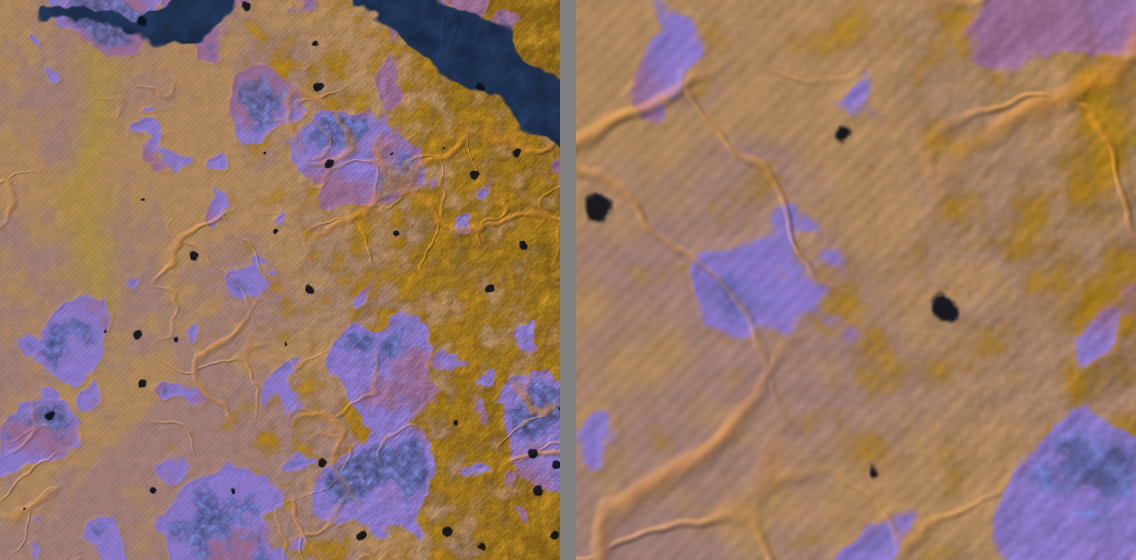
Left, the full canvas; right, a detail of the centre.
Write a WebGL 2 fragment shader that draws this texture.

```glsl
#version 300 es
precision highp float;

uniform vec2 u_resolution;
out vec4 fragColor;

const vec3 PEACH = vec3(0.67, 0.52, 0.36);
const vec3 GREY_MAUVE = vec3(0.61, 0.48, 0.45);
const vec3 OCHRE = vec3(0.57, 0.42, 0.11);
const vec3 YELLOW = vec3(0.66, 0.55, 0.24);
const vec3 ORANGE = vec3(0.74, 0.48, 0.19);
const vec3 LILAC = vec3(0.53, 0.46, 0.79);
const vec3 MAUVE = vec3(0.58, 0.41, 0.57);
const vec3 SLATE = vec3(0.32, 0.37, 0.61);
const vec3 NAVY = vec3(0.12, 0.19, 0.31);
const vec3 BLACK = vec3(0.05, 0.06, 0.10);
const float THREADS = 96.0;
const float RELIEF = 1.0;
const float LIGHT_STEP = 0.003;
const float EDGE = 0.004;
const float TAU = 6.2832;

vec2 hash2(vec2 cell) {
    uvec2 q = uvec2(ivec2(cell) + 4096) * 1664525u + 1013904223u;
    for (int i = 0; i < 2; i++) {
        q.x += q.y * 1664525u;
        q.y += q.x * 1664525u;
        q ^= q >> 16u;
    }
    return vec2(q & 65535u) / 65535.0;
}

float cornerSlope(vec2 cell, vec2 offset) {
    float angle = TAU * hash2(cell).x;
    return dot(vec2(cos(angle), sin(angle)), offset);
}

float gradientNoise(vec2 p) {
    vec2 i = floor(p), f = p - i;
    vec2 w = f * f * f * (f * (f * 6.0 - 15.0) + 10.0);
    vec2 x = vec2(1.0, 0.0), y = vec2(0.0, 1.0);
    return 1.4 * mix(mix(cornerSlope(i, f), cornerSlope(i + x, f - x), w.x),
                     mix(cornerSlope(i + y, f - y), cornerSlope(i + 1.0, f - 1.0), w.x), w.y);
}

float fbm(vec2 p) {
    float sum = 0.0, amplitude = 0.6;
    for (int i = 0; i < 4; i++) {
        sum += amplitude * gradientNoise(p);
        p = mat2(1.6, 1.2, -1.2, 1.6) * p + 7.3;
        amplitude *= 0.5;
    }
    return sum;
}

vec2 warp(vec2 p, float frequency) {
    return vec2(fbm(p * frequency + 31.0), fbm(p * frequency + 67.0));
}

// Distance to randomly kept discs, one per jittered cell
float scatter(vec2 p, float size, float share, vec2 radii, float seed) {
    vec2 home = floor(p / size);
    float d = size;
    for (int k = 0; k < 9; k++) {
        vec2 cell = home + vec2(k % 3, k / 3) - 1.0;
        vec2 pick = hash2(cell + seed);
        vec2 centre = (cell + 0.15 + 0.7 * hash2(cell + seed + 211.0)) * size;
        float disc = length(p - centre) - mix(radii.x, radii.y, pick.y);
        if (pick.x < share) d = min(d, disc);
    }
    return d;
}

float lilacPatches(vec2 p) {
    vec2 q = p + 0.085 * warp(p, 7.0);
    float large = scatter(q, 0.29, 0.72, vec2(0.06, 0.125), 13.0);
    float small = scatter(q, 0.11, 0.45, vec2(0.008, 0.034), 59.0);
    return min(large, small);
}

float segment(vec2 p, vec2 a, vec2 b, float radius) {
    vec2 ab = b - a;
    return length(p - a - ab * clamp(dot(p - a, ab) / dot(ab, ab), 0.0, 1.0)) - radius;
}

// Dark strokes across the top
float navyStrokes(vec2 p) {
    vec2 q = p + 0.055 * warp(p, 8.0);
    float d = segment(q, vec2(0.68, 1.02), vec2(1.02, 0.79), 0.055);
    d = min(d, segment(q, vec2(0.29, 0.94), vec2(0.42, 1.03), 0.042));
    return min(d, segment(q, vec2(0.08, 0.985), vec2(0.29, 0.91), 0.013));
}

// Folded skin of paint along noise contours
float wrinkles(vec2 p) {
    vec2 q = p + 0.05 * warp(p, 6.0);
    float fold = 1.0 - smoothstep(0.0, 0.065, abs(gradientNoise(q * 5.0 + 3.0)));
    float strand = 1.0 - smoothstep(0.0, 0.06, abs(gradientNoise(q * 9.0 + 41.0)));
    float area = smoothstep(0.0, 0.3, gradientNoise(p * 4.0 + 17.0) + 0.22 * p.x - 0.04);
    return max(fold, 0.7 * strand) * area;
}

float height(vec2 p) {
    float weave = sin(p.x * TAU * THREADS) * sin(p.y * TAU * THREADS);
    float grit = fbm(p * 34.0) * mix(0.12, 0.6, smoothstep(0.3, 0.95, p.x));
    float rim = smoothstep(0.012, 0.0, abs(lilacPatches(p)));
    return grit + 0.025 * weave + 0.35 * wrinkles(p) + 0.1 * rim;
}

void main() {
    vec2 p = gl_FragCoord.xy / u_resolution;
    float broad = fbm(p * 3.5 + 5.0), mottle = fbm(p * 21.0), grain = fbm(p * 60.0);

    // Ground coat
    vec3 color = mix(PEACH, GREY_MAUVE, smoothstep(-0.2, 0.2, broad + 0.4 * mottle + 0.4 * (0.6 - p.y)));
    float streak = exp(-pow((p.x - 0.16 - 0.1 * broad) / 0.045, 2.0)) * smoothstep(0.2, 0.5, p.y);
    color = mix(color, YELLOW, 0.65 * streak);
    float ochre = smoothstep(0.5, 0.88, p.x + 0.3 * broad + 0.55 * mottle);
    color = mix(color, OCHRE * (1.0 + 0.35 * mottle), ochre);

    // Lilac patches with slate stains
    float patchDist = lilacPatches(p);
    float tone = fbm(p * 6.0 + 23.0) + 0.45 * (0.62 - p.y) + 0.15 * (0.5 - p.x);
    vec3 lilac = mix(MAUVE, LILAC, smoothstep(-0.2, 0.12, tone));
    float depth = smoothstep(0.004, 0.03, -patchDist);
    float stain = depth * smoothstep(0.02, 0.22, fbm(p * 9.0 + 91.0) + 0.3 * grain);
    lilac = mix(lilac, SLATE * (1.0 + 0.6 * grain), 0.8 * stain);
    color = mix(color, lilac, 0.94 * smoothstep(EDGE, -EDGE, patchDist + 0.008 * grain));

    // Raised folds
    color = mix(color, ORANGE, 0.65 * wrinkles(p) * mix(0.45, 1.0, p.x));

    // Navy strokes and specks
    float navy = smoothstep(EDGE, -EDGE, navyStrokes(p));
    color = mix(color, NAVY * (1.0 + 0.35 * mottle), navy);
    float specks = scatter(p + 0.006 * warp(p, 40.0), 0.075, 0.12 + 0.2 * p.x, vec2(0.002, 0.009), 137.0);
    color = mix(color, BLACK, 0.92 * smoothstep(0.002, -0.002, specks));

    // Light from the upper left
    float slope = height(p) - height(p + LIGHT_STEP * vec2(-0.7, 0.7));
    color *= 1.0 + RELIEF * clamp(slope, -0.3, 0.3) * (1.0 - 0.5 * navy) + 0.06 * grain;
    fragColor = vec4(clamp(color, 0.0, 1.0), 1.0);
}
```
